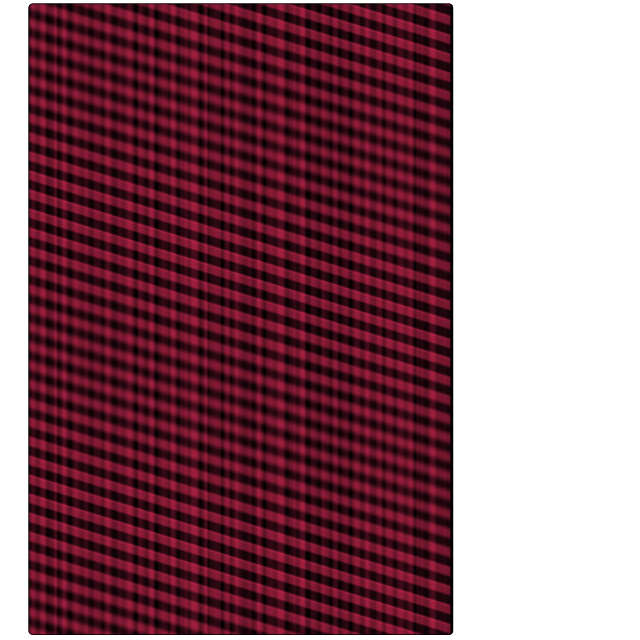
Reproduce this pattern procedurally as a Shadertoy shader.

```glsl
// Crimson woven panel: slanted bands crossed by fine vertical threads on white.

float hash(float n) {
    return fract(sin(n * 127.1) * 43758.55);
}

float noise(float x) {
    float i = floor(x);
    return mix(hash(i), hash(i + 1.0), smoothstep(0.0, 1.0, x - i));
}

float roundedBox(vec2 p, vec2 halfSize, float radius) {
    vec2 q = abs(p) - halfSize + radius;
    return length(max(q, 0.0)) + min(max(q.x, q.y), 0.0) - radius;
}

// Vertical threads: regular columns broken up by fine uneven lines
float threads(float x) {
    float columns = 0.5 + 0.30 * cos(6.2832 * x / 0.0169)
                        + 0.14 * cos(6.2832 * x / 0.0339 + 1.0);
    float strands = noise(x * 230.0) - 0.5;
    return clamp(columns + 0.55 * strands, 0.0, 1.0);
}

// Slanted bands: x is coverage, y is the bright line on the upper edge
vec2 slantedBands(vec2 p) {
    float slope = 0.31;
    float s = 1.0 - p.y - slope * (p.x - 0.044);
    float d = fract(s / 0.0297 - 1.69) - 0.5;

    // Edge softness drifts slowly from band to band
    float crisp = 0.5 + 0.5 * cos(6.2832 * (s - 0.3125) / 0.458);
    float soft = mix(0.19, 0.05, crisp) + 0.5 / (0.0297 * iResolution.y);
    float band = 1.0 - smoothstep(0.25 - soft, 0.25 + soft, abs(d));
    float glint = crisp * exp(-pow((d + 0.20) / 0.06, 2.0));
    return vec2(band, glint);
}

void mainImage(out vec4 fragColor, in vec2 fragCoord) {
    vec2 p = fragCoord / iResolution.xy;
    float aa = 1.0 / iResolution.y;

    // Weave
    float thread = threads(p.x);
    vec2 bands = slantedBands(p);
    float shade = mix(mix(0.01, 0.27, thread), mix(0.36, 0.62, thread), bands.x);
    shade += 0.10 * bands.y;
    vec3 color = shade * vec3(1.0, 0.195, 0.39);

    // Dark rim, thicker on the right side
    float panel = roundedBox(p - vec2(0.3763, 0.5013), vec2(0.332, 0.4935), 0.007);
    float rim = smoothstep(-0.0025, -0.0005, panel);
    float rightEdge = smoothstep(0.7035 - aa, 0.7035 + aa, p.x);
    color *= 1.0 - max(0.75 * rim, 0.95 * rightEdge);

    // White surround
    color = mix(color, vec3(1.0), smoothstep(-0.5 * aa, 0.5 * aa, panel));
    fragColor = vec4(color, 1.0);
}
```
